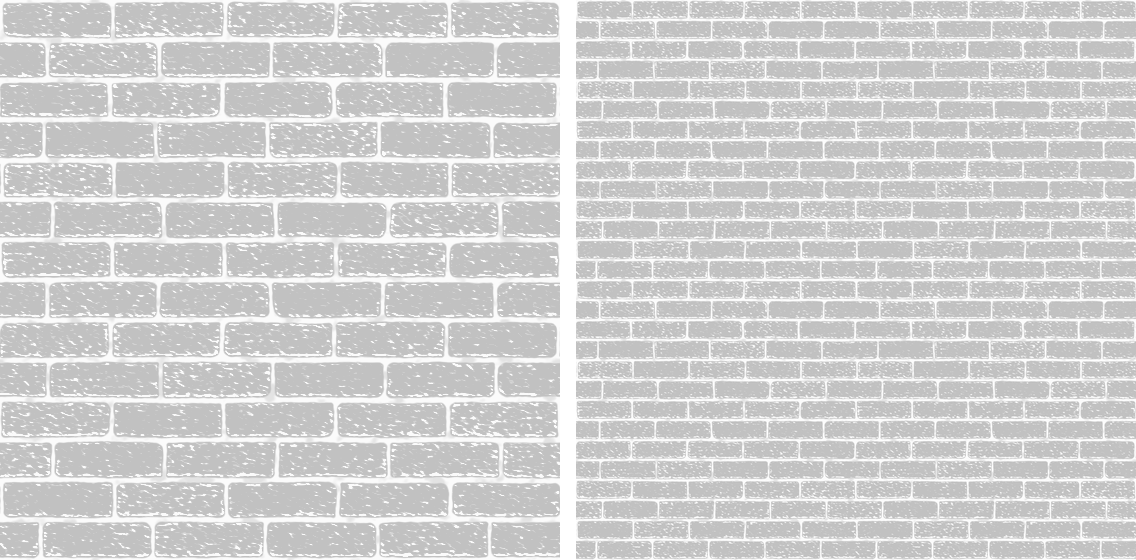
Left, the tile; right, the same tile 2 across and 2 down.
A Shadertoy shader for this texture:

```glsl
// Weathered grey brick wall with rough white mortar, five bricks across and fourteen courses, tileable.

#define GRID vec2(5.0, 14.0)            // bricks across, courses down
#define JOINT vec2(0.0032, 0.0043)      // half width of the mortar joints
#define STAGGER 0.41                    // shift of every other course, in bricks
#define ROUGHNESS 0.0016                // raggedness of the brick outline
#define RIM 0.0026                      // width of the clean line around a brick
#define CRUMB 0.0034                    // width of the crumbling band inside the rim
#define WEAR 0.50                       // speck threshold, lower means more specks
#define BRICK_COLOR vec3(0.755)
#define PALE_COLOR vec3(0.85)
#define MORTAR_COLOR vec3(0.985)

// Integer hash of a lattice point, two values in 0..1
vec2 hash2(vec2 p, uint seed) {
    uvec2 q = uvec2(ivec2(p)) + seed * 101u;
    uint h = q.x * 1597334677u ^ q.y * 3812015801u;
    h = (h ^ (h >> 15)) * 2246822519u;
    h = (h ^ (h >> 13)) * 3266489917u;
    h ^= h >> 16;
    return vec2(h & 65535u, h >> 16) / 65535.0;
}

float cornerSlope(vec2 cell, vec2 offset, vec2 f, vec2 period, uint seed) {
    float angle = 6.28318 * hash2(mod(cell + offset, period), seed).x;
    return dot(vec2(cos(angle), sin(angle)), f - offset);
}

// Gradient noise over the unit square that wraps after period cells
float gradientNoise(vec2 uv, vec2 period, uint seed) {
    vec2 p = uv * period, cell = floor(p), f = p - cell;
    vec2 w = f * f * f * (f * (f * 6.0 - 15.0) + 10.0);
    float a = cornerSlope(cell, vec2(0, 0), f, period, seed);
    float b = cornerSlope(cell, vec2(1, 0), f, period, seed);
    float c = cornerSlope(cell, vec2(0, 1), f, period, seed);
    float d = cornerSlope(cell, vec2(1, 1), f, period, seed);
    return mix(mix(a, b, w.x), mix(c, d, w.x), w.y);
}

float roundedBox(vec2 p, vec2 halfSize, float radius) {
    vec2 q = abs(p) - halfSize + radius;
    return length(max(q, 0.0)) + min(max(q.x, q.y), 0.0) - radius;
}

void mainImage(out vec4 fragColor, in vec2 fragCoord) {
    vec2 uv = fragCoord / iResolution.xy;
    float px = 1.0 / min(iResolution.x, iResolution.y);

    // Gently uneven courses
    vec2 bend = vec2(gradientNoise(uv, vec2(9, 14), 1u), gradientNoise(uv, vec2(8, 9), 2u));
    vec2 g = (uv + bend * vec2(0.003, 0.0028)) * GRID;

    // Staggered layout: brick identity and position within the brick
    float row = mod(floor(g.y), GRID.y);
    float shifted = 1.0 - mod(row, 2.0);
    float jitter = hash2(vec2(row, 7.0), 3u).x - 0.5;
    g.x -= shifted * STAGGER + jitter * mix(0.04, 0.13, shifted);
    vec2 id = vec2(mod(floor(g.x), GRID.x), row);
    vec2 local = (fract(g) - 0.5) / GRID;
    vec2 rnd = hash2(id, 4u);

    // Brick outline with varied size, corners and ragged edges
    vec2 quadrant = step(0.0, local);
    float corner = hash2(id * 2.0 + quadrant, 5u).x;
    float radius = mix(0.004, 0.017, corner * corner);
    vec2 halfSize = 0.5 / GRID - JOINT - 0.0012 * (hash2(id, 6u) - 0.4);
    float ragged = gradientNoise(uv, vec2(34, 42), 7u) + 0.8 * gradientNoise(uv, vec2(92, 100), 8u);
    float d = roundedBox(local, halfSize, radius) + ROUGHNESS * ragged;
    float mortar = smoothstep(-px, px, d);

    // Specks, slanted along the wall and clustered, denser on worn bricks
    vec2 slanted = vec2(uv.x + uv.y, uv.y);
    float grain = gradientNoise(slanted, vec2(84, 160), 9u)
                + 0.6 * gradientNoise(slanted, vec2(150, 230), 10u);
    float cluster = gradientNoise(uv, vec2(17, 27), 11u);
    grain += 0.22 * cluster + 0.24 * (rnd.x - 0.5);

    // Crumbling band, strongest along the lower edge and patchy elsewhere
    float lower = 1.0 - smoothstep(-halfSize.y + 0.004, -halfSize.y + 0.011, local.y);
    float depth = -d - RIM;
    float band = smoothstep(-0.001, 0.001, depth) * (1.0 - smoothstep(0.5 * CRUMB, 2.0 * CRUMB, depth));
    float patches = 0.5 + gradientNoise(uv, vec2(23, 31), 12u);
    grain += band * mix(0.50 * patches, 0.62, lower);

    // The rim stays mostly clean
    float clean = smoothstep(0.3 * RIM, RIM, -d);
    float speck = clean * smoothstep(WEAR - 0.07, WEAR + 0.07, grain);
    float smudge = smoothstep(WEAR - 0.32, WEAR - 0.05, grain) * mix(0.5, 0.75, clean);

    // Mortar with faint grey stains
    float stain = smoothstep(0.12, 0.5, gradientNoise(uv, vec2(26, 38), 13u) + 0.3 * ragged);
    vec3 mortarColor = mix(MORTAR_COLOR, PALE_COLOR, 0.7 * stain);

    vec3 color = mix(BRICK_COLOR, PALE_COLOR, smudge);
    color = mix(color, MORTAR_COLOR, speck);
    color = mix(color, mortarColor, mortar);
    fragColor = vec4(color, 1.0);
}
```
